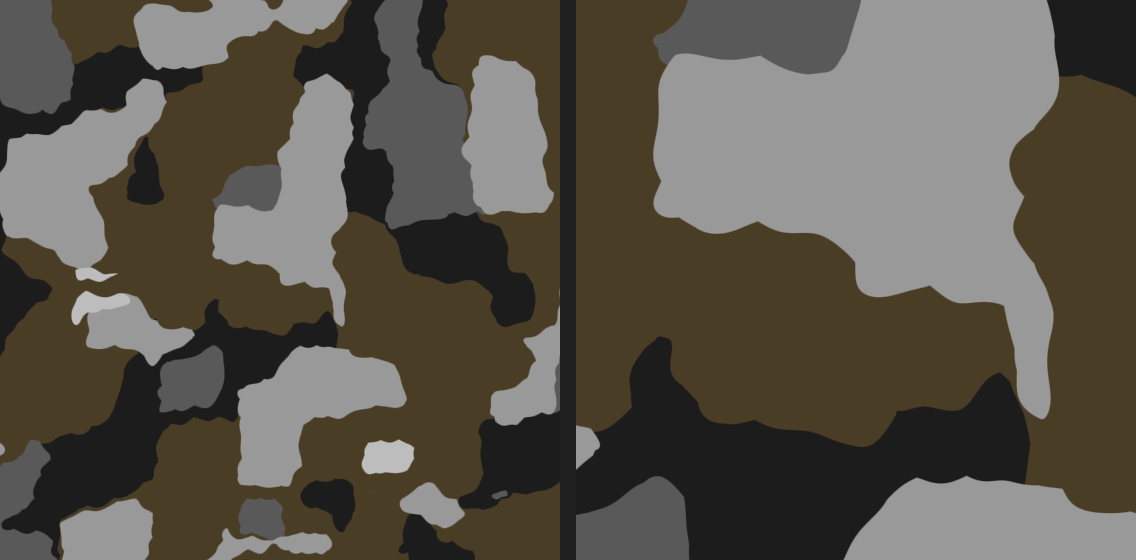
Left: the whole. Right: its middle third, enlarged.
This pattern is drawn by a WebGL 2 fragment shader. Its source:

```glsl
#version 300 es
precision highp float;
// Blocky urban camouflage: flat brown, black and grey patches with chipped edges.

#define PATCH_SCALE 4.0    // large patches across the canvas
#define DETAIL 0.4         // strength of the small islands
#define BLOCK_STEPS 8.0    // rounded steps that square off the outlines
#define BLOCKINESS 0.75    // 0 = organic, 1 = boxy
#define CHIP_SCALE 21.0    // chips along the edges
#define CHIP_SIZE 0.022
#define BLACK_LEVEL 0.10   // higher levels give smaller shares
#define SLATE_LEVEL 0.34
#define GREY_LEVEL 0.17
#define PALE_LEVEL 0.49

uniform vec2 u_resolution;
out vec4 fragColor;

const float TAU = 6.28318;
const vec3 BROWN = vec3(0.29, 0.24, 0.15);
const vec3 BLACK = vec3(0.11);
const vec3 SLATE = vec3(0.35);
const vec3 GREY = vec3(0.60);
const vec3 PALE = vec3(0.74);

// Unit gradient with a random direction for each lattice point
vec2 latticeGradient(vec2 cell) {
    float angle = TAU * fract(sin(dot(cell, vec2(127.1, 311.7))) * 43758.5);
    return vec2(cos(angle), sin(angle));
}

float gradientNoise(vec2 p) {
    vec2 cell = floor(p);
    vec2 f = p - cell;
    vec2 fade = f * f * f * (f * (f * 6.0 - 15.0) + 10.0);
    vec2 e = vec2(1.0, 0.0);
    float a = dot(latticeGradient(cell), f);
    float b = dot(latticeGradient(cell + e.xy), f - e.xy);
    float c = dot(latticeGradient(cell + e.yx), f - e.yx);
    float d = dot(latticeGradient(cell + e.xx), f - e.xx);
    return mix(mix(a, b, fade.x), mix(c, d, fade.x), fade.y);
}

// Large patches plus one octave of islands
float patchField(vec2 p, vec2 offset) {
    vec2 q = p * PATCH_SCALE + offset;
    return gradientNoise(q) + DETAIL * gradientNoise(q * 2.1 + 17.3);
}

// Creased noise bends the edges into short facets
vec2 chipEdges(vec2 p) {
    vec2 q = p * CHIP_SCALE;
    vec2 crease = abs(vec2(gradientNoise(q + 5.2), gradientNoise(q + 41.7)));
    return p + CHIP_SIZE * (crease - 0.15);
}

// Soft stairs in x and y pull the outlines towards the axes
vec2 squareOff(vec2 p) {
    vec2 drift = vec2(gradientNoise(p * 2.0 + 9.1), gradientNoise(p * 2.0 + 63.4));
    vec2 phase = TAU * (BLOCK_STEPS * p + 0.8 * drift);
    return p + BLOCKINESS * sin(phase) / (TAU * BLOCK_STEPS);
}

// Antialiased share of the pixel where the field is above the level
float coverage(float field, float level) {
    float width = max(0.75 * fwidth(field), 1e-5);
    return smoothstep(-width, width, field - level);
}

void main() {
    vec2 uv = gl_FragCoord.xy / u_resolution.y;
    vec2 p = squareOff(chipEdges(uv));

    // Slate favours the black areas, grey avoids them
    float dark = patchField(p, vec2(3.7, 11.2));
    float slate = patchField(p, vec2(52.4, 27.9)) + 0.4 * dark;
    float grey = patchField(p, vec2(81.3, 66.5)) - 0.5 * dark;
    float pale = patchField(p * vec2(1.0, 2.2), vec2(33.8, 94.6));

    // Layers from back to front
    vec3 color = BROWN;
    color = mix(color, BLACK, coverage(dark, BLACK_LEVEL));
    color = mix(color, SLATE, coverage(slate, SLATE_LEVEL));
    color = mix(color, GREY, coverage(grey, GREY_LEVEL));
    color = mix(color, PALE, coverage(pale, PALE_LEVEL));
    fragColor = vec4(color, 1.0);
}
```
